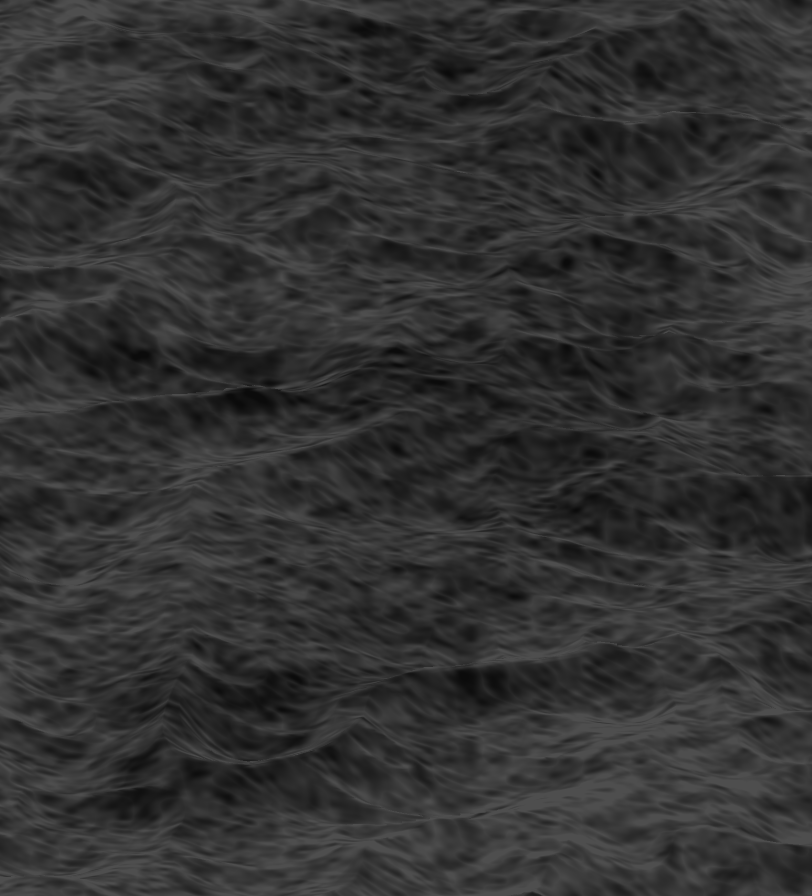
This texture is drawn by a Shadertoy shader. Its source:

```glsl
// A dark, choppy sea under flat light, seen at a slant, in neutral greys.
// Ridged noise forms a height field; each pixel looks along depth for the first
// wave that hides the rest, then is shaded by slope, ripples and broad bands.

const float BASE_GREY = 0.232;
const float DARKEST = 0.045;
const float BRIGHTEST = 0.305;

const vec2 SWELL_FREQ = vec2(4.6, 12.0);   // long waves
const vec2 CHOP_FREQ = vec2(11.0, 31.0);   // short waves riding on them
const vec2 WAVELET_FREQ = vec2(25.0, 72.0);
const float SWELL_HEIGHT = 0.050;
const float CHOP_HEIGHT = 0.016;
const float WAVELET_HEIGHT = 0.005;

const float SLOPE_CONTRAST = 0.075;
const float RIPPLE_CONTRAST = 0.085;
const float PATCH_CONTRAST = 0.10;
const float BAND_CONTRAST = 0.11;
const float BAND_TOP = 0.622;              // upper edge of one dark band
const float BAND_PERIOD = 0.362;
const int DEPTH_STEPS = 14;

float hash(vec2 p) {
    return fract(sin(dot(p, vec2(127.1, 311.7))) * 43758.5453);
}

float noise(vec2 p) {
    vec2 cell = floor(p);
    vec2 f = fract(p);
    f = f * f * (3.0 - 2.0 * f);
    float low = mix(hash(cell), hash(cell + vec2(1, 0)), f.x);
    float high = mix(hash(cell + vec2(0, 1)), hash(cell + vec2(1, 1)), f.x);
    return mix(low, high, f.y);
}

// Peaks at 1 along thin winding crests
float ridge(vec2 p) {
    return 1.0 - abs(2.0 * noise(p) - 1.0);
}

// Shear tilts streaks up (positive) or down to the right
vec2 tilt(vec2 p, float amount) {
    return vec2(p.x, p.y - amount * p.x);
}

float waveHeight(vec2 p) {
    return SWELL_HEIGHT * ridge(tilt(p, 0.10) * SWELL_FREQ + 3.7)
         + CHOP_HEIGHT * ridge(tilt(p, -0.16) * CHOP_FREQ + 17.3);
}

float detailedHeight(vec2 p) {
    return waveHeight(p)
         + WAVELET_HEIGHT * ridge(tilt(p, 0.12) * WAVELET_FREQ + 41.9);
}

// Nearest sea point whose raised surface covers screen position p
vec2 findSurface(vec2 p) {
    float reach = SWELL_HEIGHT + CHOP_HEIGHT;
    float stride = reach / float(DEPTH_STEPS);
    float depth = p.y - reach;
    float gap = depth + waveHeight(vec2(p.x, depth)) - p.y;
    for (int i = 0; i < DEPTH_STEPS; i++) {
        float nextDepth = depth + stride;
        float nextGap = nextDepth + waveHeight(vec2(p.x, nextDepth)) - p.y;
        if (nextGap >= 0.0) {
            float t = clamp(gap / (gap - nextGap), 0.0, 1.0);
            return vec2(p.x, depth + stride * t);
        }
        depth = nextDepth;
        gap = nextGap;
    }
    return p;
}

// Fine streaks crossing in two directions
float ripples(vec2 p) {
    float rising = noise(tilt(p, 0.20) * vec2(27.0, 105.0)) - 0.5;
    float falling = ridge(tilt(p, -0.24) * vec2(36.0, 135.0) + 8.1) - 0.67;
    float finest = noise(tilt(p, -0.10) * vec2(85.0, 250.0) + 5.3) - 0.5;
    return rising + falling + finest;
}

// Ragged shadows that start sharply and fade downwards
float darkBand(vec2 p) {
    float fall = fract((BAND_TOP - p.y) / BAND_PERIOD);
    float profile = smoothstep(0.0, 0.05, fall) * exp(-7.0 * fall);
    float across = smoothstep(0.0, 0.22, p.x) * (1.0 - smoothstep(0.40, 0.75, p.x));
    return profile * across * (0.4 + 1.3 * noise(p * vec2(9.0, 30.0)));
}

float seaTone(vec2 p) {
    vec2 sea = findSurface(p);
    float eps = 0.003;
    float slope = (detailedHeight(sea + vec2(0, eps))
                 - detailedHeight(sea - vec2(0, eps))) / (2.0 * eps);
    float facing = slope / sqrt(1.0 + slope * slope);
    float tone = BASE_GREY - SLOPE_CONTRAST * facing;
    tone += RIPPLE_CONTRAST * ripples(sea);
    tone += PATCH_CONTRAST * (noise(tilt(p, 0.25) * vec2(2.6, 6.0) + 2.4) - 0.5);
    tone -= BAND_CONTRAST * darkBand(p);
    return clamp(tone, DARKEST, BRIGHTEST);
}

void mainImage(out vec4 fragColor, in vec2 fragCoord) {
    // Two samples per pixel smooth the wave outlines
    vec2 upper = (fragCoord + vec2(0.2, 0.25)) / iResolution.y;
    vec2 lower = (fragCoord - vec2(0.2, 0.25)) / iResolution.y;
    float grey = 0.5 * (seaTone(upper) + seaTone(lower));
    fragColor = vec4(vec3(grey), 1.0);
}
```
